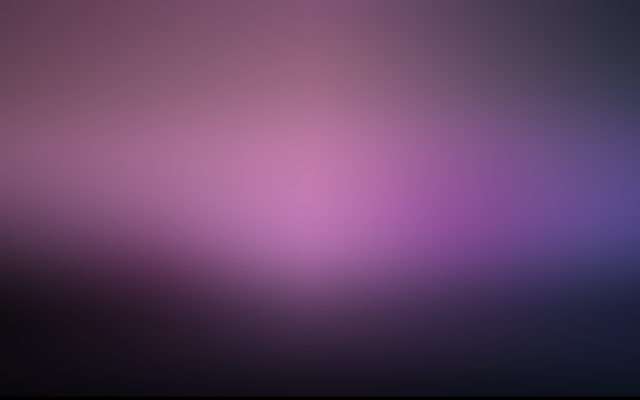
Give the GLSL for this background, as a Shadertoy shader.

```glsl
// A soft, blurred dusk glow: pink heart, violet right side, dark lower edge.

const int STOPS = 6;
// Colours up the central axis, evenly spaced from bottom to top
const vec3 AXIS[STOPS] = vec3[STOPS](
    vec3(0.065, 0.055, 0.095),
    vec3(0.300, 0.200, 0.320),
    vec3(0.700, 0.455, 0.675),
    vec3(0.750, 0.490, 0.665),
    vec3(0.605, 0.405, 0.515),
    vec3(0.510, 0.330, 0.450));

const float AXIS_X = 0.485;
const float FALLOFF = 1.4;

// Light kept at the left edge
const float LEFT_LOW = 0.22;
const float LEFT_HIGH = 0.68;
const float LEFT_FLOOR = 0.25;

// Tints reached at the right edge
const vec3 RIGHT_TOP = vec3(0.29, 0.48, 0.47);
const vec3 RIGHT_MIDDLE = vec3(0.44, 0.58, 0.76);
const vec3 RIGHT_LOW = vec3(0.30, 0.52, 0.62);
const vec3 RIGHT_BOTTOM = vec3(0.57, 1.10, 1.10);

// Local colour filters
const vec3 VIOLET = vec3(0.97, 0.77, 0.93);
const vec2 VIOLET_POS = vec2(0.73, 0.44);
const vec2 VIOLET_SIZE = vec2(0.17, 0.24);
const vec3 PLUM = vec3(0.95, 0.82, 0.90);
const vec2 PLUM_POS = vec2(0.22, 0.30);
const vec2 PLUM_SIZE = vec2(0.13, 0.13);

const float RIM_HEIGHT = 0.0085;

// Smooth cubic curve through the axis colours
vec3 axisColour(float y) {
    float s = clamp(y, 0.0, 1.0) * float(STOPS - 1);
    int i = min(int(s), STOPS - 2);
    float t = s - float(i);
    vec3 a = AXIS[max(i - 1, 0)];
    vec3 b = AXIS[i];
    vec3 c = AXIS[i + 1];
    vec3 d = AXIS[min(i + 2, STOPS - 1)];
    return b + 0.5 * t * (c - a + t * (2.0 * a - 5.0 * b + 4.0 * c - d
             + t * (3.0 * (b - c) + d - a)));
}

vec3 leftTint(float y) {
    float light = mix(LEFT_LOW, LEFT_HIGH, smoothstep(0.2, 0.65, y));
    return vec3(light + LEFT_FLOOR * (1.0 - smoothstep(0.0, 0.2, y)));
}

vec3 rightTint(float y) {
    vec3 tint = mix(RIGHT_MIDDLE, RIGHT_TOP, smoothstep(0.5, 1.0, y));
    tint = mix(RIGHT_LOW, tint, smoothstep(0.25, 0.5, y));
    return mix(RIGHT_BOTTOM, tint, smoothstep(0.0, 0.25, y));
}

// Colour filter that fades out as a Gaussian
vec3 softFilter(vec2 p, vec2 centre, vec2 size, vec3 tint) {
    vec2 d = (p - centre) / size;
    return mix(vec3(1.0), tint, exp(-dot(d, d)));
}

void mainImage(out vec4 fragColor, in vec2 fragCoord) {
    vec2 uv = fragCoord / iResolution.xy;

    // Fade from the axis towards each side
    float side = uv.x - AXIS_X;
    float reach = side < 0.0 ? AXIS_X : 1.0 - AXIS_X;
    vec3 tint = side < 0.0 ? leftTint(uv.y) : rightTint(uv.y);
    vec3 colour = axisColour(uv.y);
    colour *= pow(tint, vec3(pow(abs(side) / reach, FALLOFF)));

    // Violet and plum accents
    colour *= softFilter(uv, VIOLET_POS, VIOLET_SIZE, VIOLET);
    colour *= softFilter(uv, PLUM_POS, PLUM_SIZE, PLUM);

    // Thin black rim along the bottom
    float pixel = 1.0 / iResolution.y;
    colour *= smoothstep(RIM_HEIGHT - 0.5 * pixel, RIM_HEIGHT + 0.5 * pixel, uv.y);

    fragColor = vec4(clamp(colour, 0.0, 1.0), 1.0);
}
```
